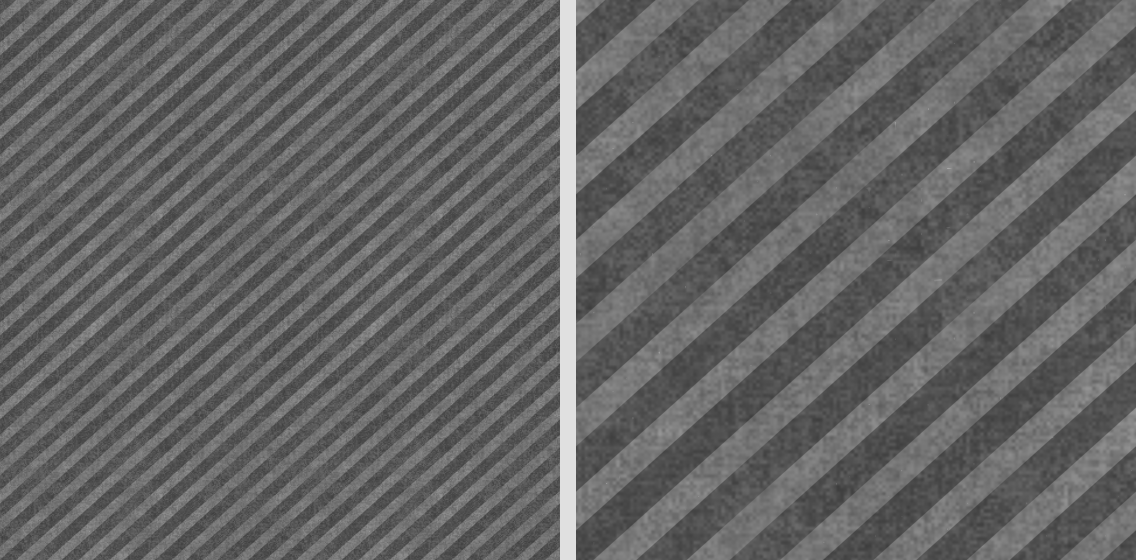
Left: the whole. Right: its middle third, enlarged.
Reproduce this pattern procedurally as a WebGL 2 fragment shader.

```glsl
#version 300 es
precision highp float;

#define STRIPES vec2(18.0, 20.0)  // stripes across and down
#define PHASE 0.75                // centre of the first light stripe
#define LIGHT_WIDTH 0.46          // share of a period that is light
#define DARK_GRAY 0.312
#define LIGHT_GRAY 0.480
#define WEAR_TILES 2.0            // repeats of the worn surface per side
#define FADE 0.48                 // loss of contrast in worn patches
#define STAIN 0.18
#define GRAIN 0.36
#define THREAD 0.09
#define SPECK 0.25

uniform vec2 u_resolution;
out vec4 fragColor;

float hash(vec2 p) {
  return fract(sin(dot(p, vec2(127.1, 311.7))) * 43758.5453);
}

// Value noise on the unit square, wrapping after "cells" cells
float wrapNoise(vec2 p, vec2 cells, float seed) {
  vec2 q = p * cells;
  vec2 i = floor(q);
  vec2 f = fract(q);
  f = f * f * (3.0 - 2.0 * f);
  vec2 a = mod(i, cells);
  vec2 b = mod(i + 1.0, cells);
  float low = mix(hash(a + seed), hash(vec2(b.x, a.y) + seed), f.x);
  float high = mix(hash(vec2(a.x, b.y) + seed), hash(b + seed), f.x);
  return mix(low, high, f.y);
}

// Octaves of wrapping noise, normalised to 0..1
float clouds(vec2 p, float cells, float seed) {
  float sum = 0.0;
  float total = 0.0;
  float weight = 1.0;
  for (int i = 0; i < 5; i++) {
    sum += weight * wrapNoise(p, vec2(cells), seed);
    total += weight;
    weight *= 0.7;
    cells *= 2.0;
    seed += 17.3;
  }
  return sum / total;
}

// Coverage of the light diagonal stripes
float lightStripe(vec2 uv) {
  float s = dot(uv, vec2(STRIPES.x, -STRIPES.y)) - PHASE;
  float fromCentre = abs(fract(s + 0.5) - 0.5);
  float soft = 0.75 * length(STRIPES) / min(u_resolution.x, u_resolution.y);
  return 1.0 - smoothstep(-soft, soft, fromCentre - 0.5 * LIGHT_WIDTH);
}

void main() {
  vec2 uv = gl_FragCoord.xy / u_resolution;
  vec2 p = fract(uv * WEAR_TILES);

  // Fine paper grain and faint crossed threads
  float grain = 0.65 * wrapNoise(p, vec2(240.0), 3.1)
              + 0.35 * wrapNoise(p, vec2(120.0), 8.7);
  float thread = wrapNoise(p, vec2(28.0, 180.0), 21.4)
               + wrapNoise(p, vec2(180.0, 28.0), 34.9) - 1.0;

  // Worn patches pull both stripes towards the middle gray
  float patches = clouds(p, 8.0, 51.2) + 0.25 * (grain - 0.5);
  float fade = FADE * smoothstep(0.42, 0.72, patches);
  float stripe = mix(lightStripe(uv), 0.5, fade);
  float gray = mix(DARK_GRAY, LIGHT_GRAY, stripe);

  // Broad stains, grain, threads and rare pale specks scale the tone
  float wear = STAIN * (clouds(p, 6.0, 77.6) - 0.5);
  wear += GRAIN * (grain - 0.5) + THREAD * thread;
  wear += SPECK * smoothstep(0.96, 1.0, wrapNoise(p, vec2(128.0), 93.5));

  fragColor = vec4(vec3(gray * (1.0 + wear)), 1.0);
}
```
